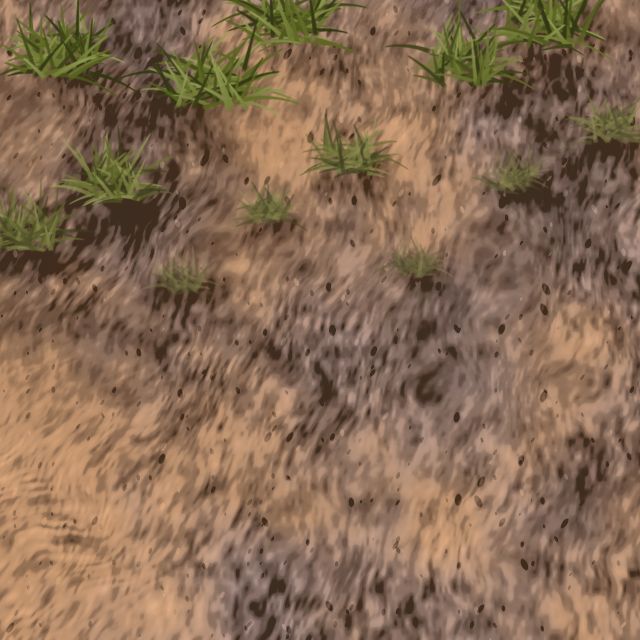
Give the GLSL for this texture, as a Shadertoy shader.

```glsl
// Dry reddish-brown ground with tilted litter, dark specks and scattered grass tufts.

const vec3 DARK_SOIL = vec3(0.25, 0.175, 0.115);
const vec3 UMBER     = vec3(0.43, 0.33, 0.27);
const vec3 CLAY      = vec3(0.55, 0.44, 0.37);
const vec3 SAND      = vec3(0.70, 0.565, 0.475);
const vec3 COOL_TINT = vec3(0.95, 0.99, 1.10);
const vec3 WARM_TINT = vec3(1.06, 1.00, 0.88);
const vec3 DEEP_LEAF = vec3(0.19, 0.21, 0.07);
const vec3 LEAF      = vec3(0.36, 0.40, 0.13);
const vec3 LEAF_TIP  = vec3(0.62, 0.66, 0.38);
const vec3 STRAW     = vec3(0.54, 0.48, 0.34);

const int   TUFTS = 13;
const int   BLADES = 72;
const float BLADE_WIDTH = 0.0036;
const float EDGE = 0.0016;       // softness of every drawn edge
const float LEAN = 0.28;         // sideways tilt of the litter
const float PATCH_SCALE = 4.5;

float hash(vec2 p) {
    vec3 q = fract(vec3(p.xyx) * 0.1031);
    q += dot(q, q.yzx + 33.33);
    return fract((q.x + q.y) * q.z);
}

float noise(vec2 p) {
    vec2 i = floor(p), f = fract(p);
    f = f * f * (3.0 - 2.0 * f);
    return mix(mix(hash(i), hash(i + vec2(1, 0)), f.x),
               mix(hash(i + vec2(0, 1)), hash(i + vec2(1, 1)), f.x), f.y);
}

float fbm(vec2 p) {
    float sum = 0.0, amp = 0.5;
    for (int i = 0; i < 4; i++) {
        sum += amp * noise(p);
        p = mat2(1.6, 1.2, -1.2, 1.6) * p + 17.3;
        amp *= 0.5;
    }
    return sum / 0.9375;
}

// One small tilted fleck in some cells of a grid
float flecks(vec2 p, float cells, float share, float seed) {
    vec2 id = floor(p * cells) + seed;
    vec2 offset = 0.4 + 0.2 * vec2(hash(id + 3.1), hash(id + 7.7));
    vec2 q = fract(p * cells) - offset;
    q.x -= (hash(id + 5.3) - 0.4) * q.y;
    float size = mix(0.12, 0.30, hash(id + 9.9));
    float d = length(q * vec2(1.7, 1.0)) - size;
    return smoothstep(0.05, -0.08, d) * step(hash(id), share);
}

vec3 soilRamp(float tone) {
    vec3 c = mix(DARK_SOIL, UMBER, smoothstep(-2.0, -0.95, tone));
    c = mix(c, CLAY, smoothstep(-0.95, 0.05, tone));
    return mix(c, SAND, smoothstep(0.05, 1.2, tone))
         * (1.0 + 0.08 * max(tone - 1.2, 0.0));
}

vec3 ground(vec2 p, float shadow) {
    // Foreshorten: the litter shrinks toward the top
    vec2 g = vec2((p.x - 0.5) * (1.0 + 0.5 * p.y), p.y + 0.25 * p.y * p.y) + 3.0;
    float broad = fbm(p * PATCH_SCALE + 11.0);
    float middle = fbm(g * vec2(19.0, 24.0));
    vec2 s = g;
    s.x += 0.05 * noise(g * 7.0) + 0.012 * noise(g * 23.0) - LEAN * g.y;
    float litter = noise(s * vec2(88.0, 36.0));
    float fine = noise(s * vec2(165.0, 75.0) + 40.0);

    // Long swirling fibres in the lower left
    vec2 w = p + 0.09 * vec2(fbm(p * 6.0), fbm(p * 6.0 + 31.0));
    float fibre = noise(vec2(w.x + 0.6 * w.y, w.y - 0.6 * w.x) * vec2(22.0, 120.0));
    float fibrous = smoothstep(0.30, 0.08, length((p - vec2(0.05, 0.22)) * vec2(1.0, 0.8)));
    litter = mix(litter, fibre, 0.75 * fibrous);

    float rough = mix(0.65, 1.15, smoothstep(0.35, 0.6, fbm(p * 5.0 + 70.0)));
    rough *= mix(1.1, 0.8, p.y);
    float tone = 4.4 * (broad - 0.5) + 2.7 * (middle - 0.5)
               + rough * (2.7 * (litter - 0.5) + 1.5 * (fine - 0.5));
    tone -= 1.9 * flecks(p, 30.0, 0.10, 0.0) + 1.3 * flecks(p + 0.37, 52.0, 0.11, 80.0);
    tone += 1.1 * flecks(p + 0.71, 43.0, 0.05, 160.0) - 1.3 * shadow;
    float warmth = smoothstep(0.3, 0.7, 0.6 * broad + 0.4 * fbm(p * 3.0 + 50.0));
    return soilRamp(tone) * mix(COOL_TINT, WARM_TINT, warmth);
}

// Centre in xy, radius in z, freshness in w
vec4 tuft(float i) {
    vec2 c = vec2(fract(0.85 + 0.618 * i), 0.97 - 0.035 * i);
    c += 0.05 * (vec2(hash(vec2(i, 4.0)), hash(vec2(i, 8.0))) - 0.5);
    float fresh = smoothstep(0.54, 0.88, c.y + 0.25 * (0.4 - c.x));
    float radius = mix(0.055, 0.125, fresh) * mix(0.75, 1.1, hash(vec2(i, 12.0)));
    return vec4(c, radius, fresh);
}

vec3 drawTuft(vec3 color, vec2 p, vec4 t, float seed) {
    for (int j = 0; j < BLADES; j++) {
        vec2 id = vec2(float(j), seed * 19.0 + 5.0);
        float depth = float(j) / float(BLADES);
        float pick = hash(id + 2.2);
        vec2 root = t.xy + t.z * vec2(0.9 * (hash(id) - 0.5), 0.3 - 0.5 * depth);
        vec2 q = p - root;
        q.y += 0.45 * q.x * q.x / t.z;
        float angle = 3.4 * (hash(id + 6.6) - 0.5);
        vec2 dir = vec2(sin(angle), cos(angle));
        float len = t.z * mix(0.35, 0.85, hash(id + 8.8));
        float along = dot(q, dir) / len;
        float across = abs(dot(q, vec2(dir.y, -dir.x)));
        float width = BLADE_WIDTH * (1.0 - 0.8 * clamp(along, 0.0, 1.0));
        float cover = smoothstep(EDGE, -EDGE, across - width)
                    * smoothstep(-0.04, 0.06, along) * smoothstep(1.0, 0.9, along);
        vec3 blade = mix(DEEP_LEAF, LEAF, smoothstep(0.0, 0.5, pick));
        blade = mix(blade, LEAF_TIP, smoothstep(0.45, 1.0, pick) * (0.35 + 0.65 * along));
        blade = mix(blade, STRAW * (0.55 + 0.6 * pick), 0.75 * (1.0 - t.w));
        color = mix(color, blade, clamp(cover, 0.0, 1.0) * mix(0.35, 0.95, t.w));
    }
    return color;
}

void mainImage(out vec4 fragColor, in vec2 fragCoord) {
    vec2 p = fragCoord / iResolution.y;

    // Soft shade below and to the right of each tuft
    float shadow = 0.0;
    for (int i = 0; i < TUFTS; i++) {
        vec4 t = tuft(float(i));
        vec2 q = (p - t.xy - t.z * vec2(0.2, -0.2)) / t.z;
        shadow = max(shadow, smoothstep(1.1, 0.2, length(q * vec2(0.9, 1.4))));
    }
    vec3 color = ground(p, shadow);

    for (int i = 0; i < TUFTS; i++) {
        vec4 t = tuft(float(i));
        if (length(p - t.xy) < 1.6 * t.z) color = drawTuft(color, p, t, float(i));
    }
    fragColor = vec4(color, 1.0);
}
```
